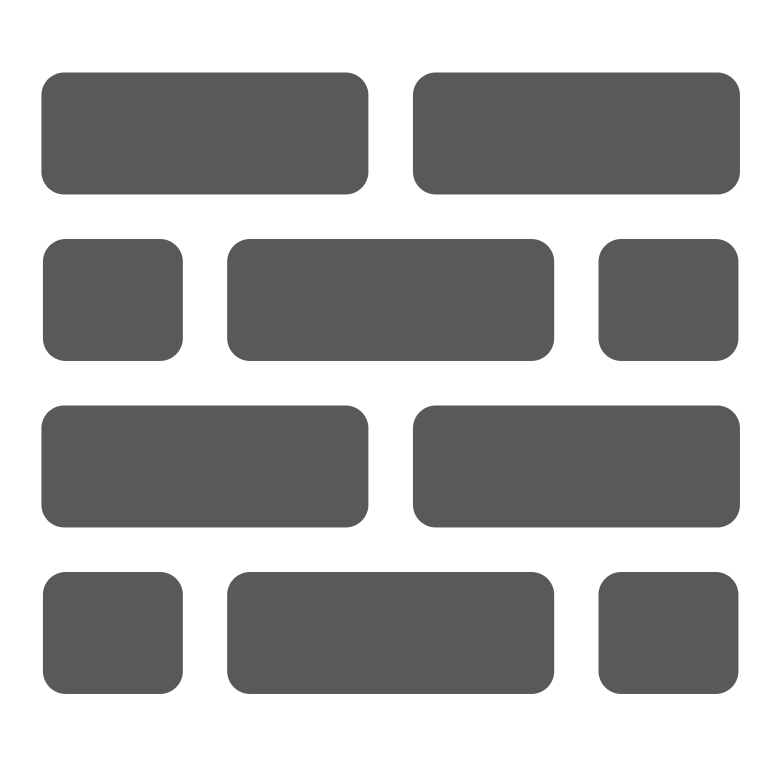
Give the GLSL for this pattern, as a WebGL 1 fragment shader.

```glsl
precision highp float;
// Four staggered courses of rounded grey bricks on white.

uniform vec2 u_resolution;

float roundedBox(vec2 p, vec2 halfSize, float radius) {
  vec2 q = abs(p) - halfSize + radius;
  return length(max(q, 0.0)) + min(max(q.x, q.y), 0.0) - radius;
}

float brickWall(vec2 uv) {
  // Courses are counted from the bottom
  float course = clamp(floor((uv.y - 0.1758) / 0.2168 + 0.5), 0.0, 3.0);
  float y = uv.y - 0.1758 - course * 0.2168;

  // Each course is mirrored about the wall's vertical axis
  float x = abs(uv.x - 0.5087);
  float centre = 0.2419;
  float halfWidth = 0.2129;

  // Even courses: one full brick between two cut bricks
  if (mod(course, 2.0) < 0.5) {
    bool isCut = x > 0.2419;
    centre = isCut ? 0.3617 : 0.0;
    halfWidth = isCut ? 0.0911 : 0.2129;
  }
  return roundedBox(vec2(x - centre, y), vec2(halfWidth, 0.0794), 0.0297);
}

void main() {
  vec2 uv = gl_FragCoord.xy / u_resolution;
  float pixel = 1.0 / min(u_resolution.x, u_resolution.y);
  float brick = clamp(0.5 - brickWall(uv) / pixel, 0.0, 1.0);
  gl_FragColor = vec4(mix(vec3(1.0), vec3(0.348, 0.35, 0.358), brick), 1.0);
}
```
